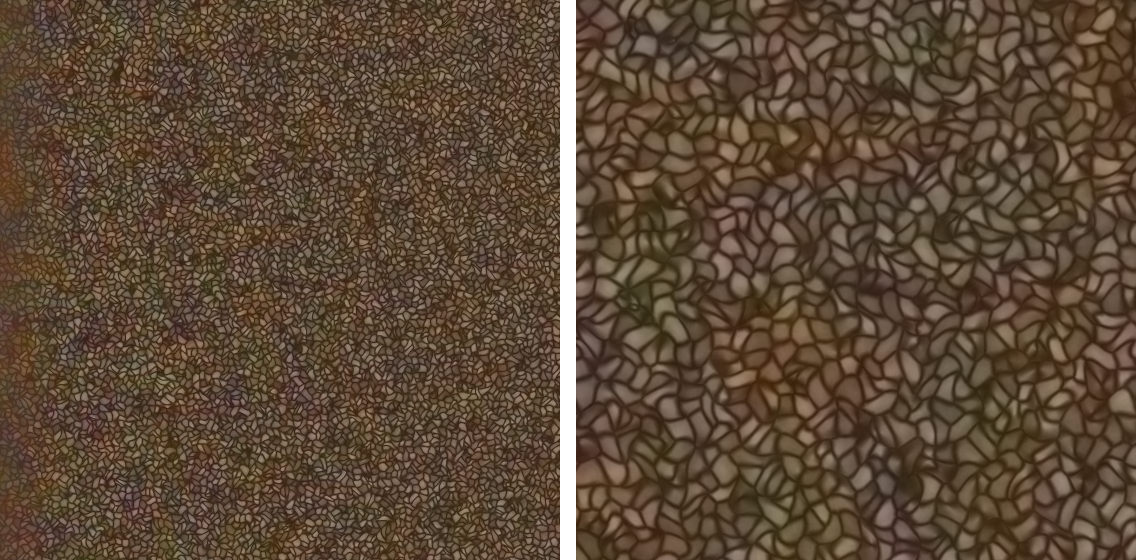
Left, the full canvas; right, a detail of the centre.
Write a WebGL 2 fragment shader that draws this texture.

```glsl
#version 300 es
precision highp float;
// Draws a dense bed of small brown grains with dark seams between them.
// Grains are cellular noise with a randomly turned, stretched metric per cell;
// layered sines bend them and add faint colour blotches and clumps.

uniform vec2 u_resolution;
out vec4 fragColor;

const float GRAINS_ACROSS = 84.0;
const vec3 SEAM_COLOR = vec3(0.228, 0.152, 0.082);
const vec3 GRAIN_COLOR = vec3(0.565, 0.489, 0.419);
const vec3 YELLOW_SHIFT = vec3(0.018, 0.012, -0.028);
const vec3 RED_SHIFT = vec3(0.020, -0.013, -0.003);
const vec3 EDGE_SHIFT = vec3(0.010, -0.014, -0.024);

vec4 hash4(vec2 cell) {
  vec4 p = fract(cell.xyxy * vec4(0.1031, 0.1030, 0.0973, 0.1099));
  p += dot(p, p.wzxy + 33.33);
  return fract((p.xxyz + p.yzzw) * p.zywx);
}

// Sum of turned, self-bending sines, roughly in -1..1.
float layeredSines(vec2 p, float seed) {
  mat2 turn = mat2(0.80, 0.60, -0.60, 0.80);
  float sum = 0.0;
  float weight = 0.5;
  for (int i = 0; i < 4; i++) {
    p = turn * p + seed;
    p += 0.8 * sin(p.yx * 0.7 + seed);
    sum += weight * sin(p.x) * sin(p.y + seed);
    p *= 1.6;
    weight *= 0.75;
  }
  return sum;
}

// Returns the gap to the nearest seam, the grain's own tone, and its dome.
vec3 grainCells(vec2 p) {
  vec2 home = floor(p);
  float nearest = 9.0;
  float second = 9.0;
  float tone = 0.0;
  for (int y = -2; y <= 2; y++) {
    for (int x = -2; x <= 2; x++) {
      vec2 cell = home + vec2(x, y);
      vec4 rnd = hash4(cell);
      vec2 offset = p - cell - rnd.xy;
      float angle = rnd.z * 3.14159;
      vec2 axis = vec2(cos(angle), sin(angle));
      float stretch = mix(1.05, 1.5, fract(rnd.w * 7.0));
      float along = dot(offset, axis) / stretch;
      float across = dot(offset, vec2(-axis.y, axis.x)) * stretch;
      float d = length(vec2(along, across));
      if (d < nearest) {
        second = nearest;
        nearest = d;
        tone = rnd.w;
      } else {
        second = min(second, d);
      }
    }
  }
  return vec3(second - nearest, tone, 1.0 - nearest);
}

// Lightness of the grain bed: 0 in the seams, near 1 on pale grains.
float grainLight(vec2 p) {
  vec3 grain = grainCells(p);
  float body = smoothstep(-0.04, 0.48, grain.x);
  float dome = mix(0.8, 1.1, smoothstep(0.2, 1.0, grain.z));
  return body * dome * mix(0.42, 1.0, grain.y);
}

vec3 blotchTint(vec2 uv, float strength) {
  float yellow = layeredSines(uv * 24.0, 1.7);
  float red = layeredSines(uv * 28.0, 4.3);
  return strength * (YELLOW_SHIFT * yellow + RED_SHIFT * red);
}

void main() {
  vec2 uv = gl_FragCoord.xy / u_resolution;

  // Slightly bent grains
  vec2 p = uv * GRAINS_ACROSS;
  p += 0.16 * sin(p.yx * vec2(2.3, 2.7) + 2.0 * sin(p * 0.61));
  float light = grainLight(p);

  // Uneven clumps and a faint mottle over the grains
  light += 0.07 * layeredSines(uv * 75.0, 2.9);
  light += 0.06 * layeredSines(uv * 330.0, 5.1);

  // The left margin fades to a softer, warmer brown
  float margin = 1.0 - smoothstep(-0.03, 0.15, uv.x);
  light = mix(light, 0.34, 0.68 * margin);

  vec3 color = mix(SEAM_COLOR, GRAIN_COLOR, light);
  color += blotchTint(uv, mix(1.5, 0.8, smoothstep(0.1, 0.9, uv.x)));
  color += EDGE_SHIFT * margin * (1.3 - 0.6 * uv.y);
  fragColor = vec4(clamp(color, 0.0, 1.0), 1.0);
}
```
